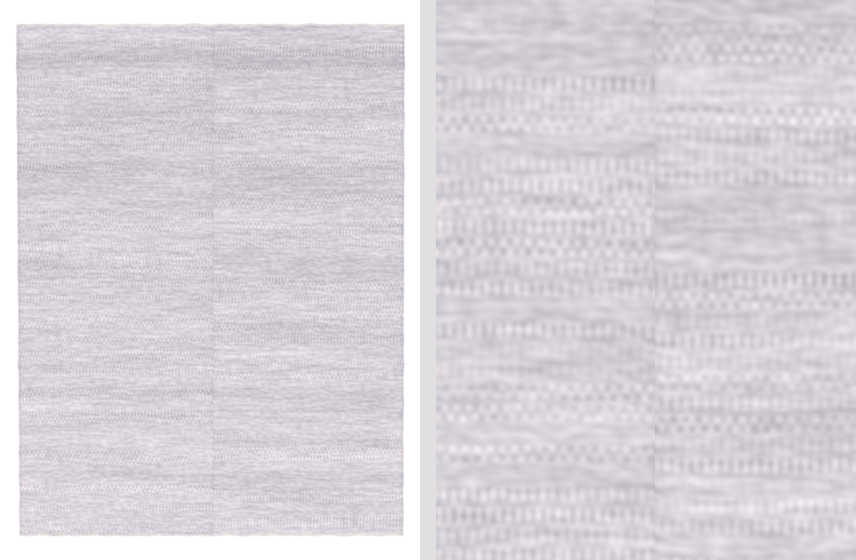
Left: the whole. Right: its middle third, enlarged.
Write a Shadertoy shader that draws this texture.

```glsl
// A pale lavender-grey hand-knotted rug with fine woven rows, lying on white.

float hash(vec2 p) {
    p = fract(p * vec2(0.1031, 0.1137));
    p += dot(p, p.yx + 33.33);
    return fract((p.x + p.y) * p.x * 17.0);
}

vec2 gradientAt(vec2 cell) {
    float angle = 6.2832 * hash(cell + 71.0);
    return vec2(cos(angle), sin(angle));
}

// Gradient noise, roughly -0.7 to 0.7
float noise(vec2 p) {
    vec2 i = floor(p), f = fract(p);
    vec2 u = f * f * f * (f * (f * 6.0 - 15.0) + 10.0);
    vec2 e = vec2(1.0, 0.0);
    float bottom = mix(dot(gradientAt(i), f), dot(gradientAt(i + e), f - e), u.x);
    float top = mix(dot(gradientAt(i + e.yx), f - e.yx),
                    dot(gradientAt(i + 1.0), f - 1.0), u.x);
    return mix(bottom, top, u.y);
}

float bump(float x, float center, float width) {
    float d = (x - center) / width;
    return exp(-d * d);
}

// Rows of knots: plain, upright ticks or staggered dots
float knots(vec2 p, float side) {
    float y = p.y * 82.0 + side * 0.35;
    float row = floor(y);
    float kind = hash(vec2(row, 5.0 + side * 3.0));
    float envelope = sin(3.1416 * fract(y));
    float column = p.x * 6.2832 * 127.0 + 6.2832 * hash(vec2(row, 9.0));
    float ticks = sin(column) * envelope;
    float dots = sin(column * 0.8) * sin(6.2832 * fract(y));
    float strength = smoothstep(0.25, 0.75, kind) * (1.0 + noise(vec2(p.x * 7.0, row * 1.37)));
    return strength * mix(ticks, dots, step(0.8, kind));
}

// Brightness offset of the pile
float weave(vec2 uv) {
    float side = step(0.507, uv.x);
    vec2 p = uv;
    p.y += 0.003 * noise(vec2(uv.x * 4.0, uv.y * 6.0)) + 0.0015 * side;

    // Broad dye bands, darker toward the top
    float tone = 0.014 - 0.028 * smoothstep(0.1, 0.95, p.y);
    tone -= 0.025 * bump(p.y, 0.89, 0.018) + 0.022 * bump(p.y, 0.70, 0.015);
    tone -= 0.018 * bump(p.y, 0.505, 0.012) + 0.024 * bump(p.y, 0.30, 0.014);
    tone += 0.055 * noise(vec2(p.x * 1.6 + side * 0.4, p.y * 24.0));

    // Long yarn streaks and short grain
    tone += 0.045 * noise(vec2(p.x * 5.0 + side * 3.0, p.y * 83.0));
    tone += 0.065 * noise(vec2(p.x * 17.0, p.y * 173.0) + 19.3);
    tone += 0.075 * noise(vec2(p.x * 73.0 + p.y * 11.0, p.y * 207.0 + p.x * 3.0));
    tone += 0.032 * knots(p, side);

    // Centre fold
    tone -= 0.018 * bump(uv.x, 0.507, 0.003) + 0.008 * bump(uv.x, 0.500, 0.014);
    return tone;
}

void mainImage(out vec4 fragColor, in vec2 fragCoord) {
    vec2 uv = fragCoord / iResolution.xy;
    float pixel = 1.0 / iResolution.y;

    // Slightly tapered outline, distances in canvas heights
    float lean = 1.0 - uv.y;
    float sideEdge = 0.75 * (abs(uv.x - 0.501 - 0.0025 * lean) - 0.4627 + 0.006 * lean);
    float endEdge = abs(uv.y - 0.5) - 0.457;
    sideEdge += 0.002 * noise(vec2(3.0, uv.y * 30.0));
    endEdge += 0.003 * noise(vec2(uv.x * 25.0, 7.0 + step(0.5, uv.y)));
    float outline = max(sideEdge, endEdge);

    float tone = weave(uv);
    vec3 rug = vec3(0.838, 0.817, 0.843) + tone * vec3(1.04, 1.02, 0.94);

    // Bound sides and cream fringe at both ends
    rug -= 0.035 * bump(sideEdge, -0.003, 0.002);
    float fringe = smoothstep(-0.005, -0.002, endEdge) * (0.6 + 0.5 * noise(vec2(uv.x * 60.0, 2.0)));
    rug = mix(rug, vec3(0.92, 0.91, 0.88), fringe);

    float cover = 1.0 - smoothstep(-pixel, pixel, outline);
    vec3 color = mix(vec3(1.0), rug, cover);
    fragColor = vec4(clamp(color, 0.0, 1.0), 1.0);
}
```
